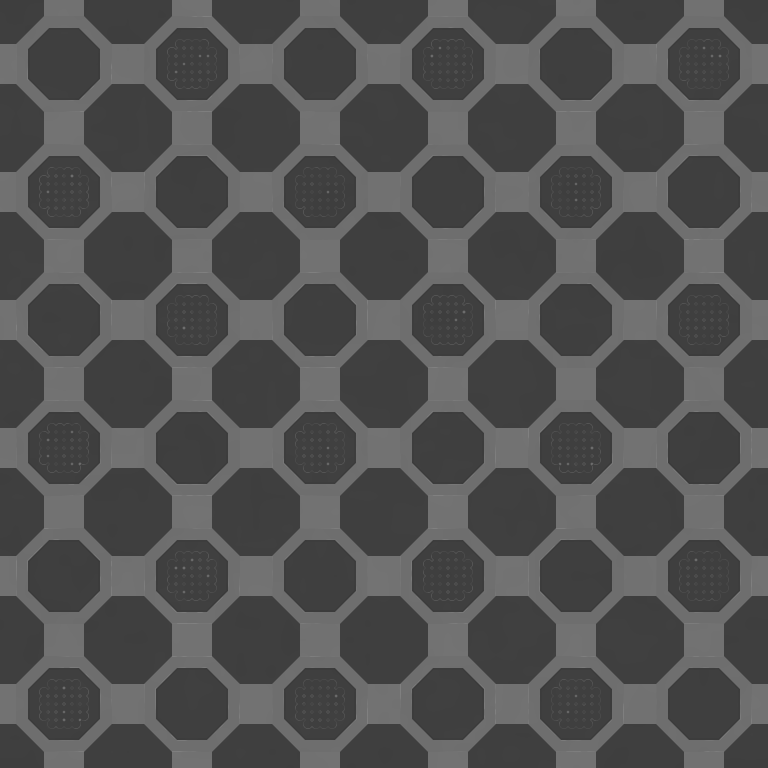
Write a Shadertoy shader that draws this pattern.

```glsl
// A 6 by 6 lattice of grey octagonal rings joined by straight bars over dark plates.
// Each cell is folded by symmetry and drawn with distance functions; every second
// ring holds a grate of packed discs. Wrapping value noise breaks up the fine edges.

const float CELLS = 6.0;   // repeats across and down
const float SIZE = 128.0;  // width of one cell in local units

float hash(vec2 p) {
    uvec2 u = uvec2(ivec2(p)) * uvec2(1597334673u, 3812015801u);
    uint h = (u.x ^ u.y) * 1597334673u;
    h = (h ^ (h >> 15u)) * 2246822519u;
    return float((h ^ (h >> 13u)) >> 8u) / 16777216.0;
}

// Value noise with a whole number of lattice cells, so it wraps
float noise(vec2 uv, float count) {
    vec2 i = floor(uv * count), f = fract(uv * count);
    f = f * f * (3.0 - 2.0 * f);
    vec2 a = mod(i, count), b = mod(i + 1.0, count);
    return mix(mix(hash(a), hash(vec2(b.x, a.y)), f.x),
               mix(hash(vec2(a.x, b.y)), hash(b), f.x), f.y);
}

float octagon(vec2 a, float radius) {
    return max(max(a.x, a.y), (a.x + a.y) * 0.7071) - radius;
}

// Six by six overlapping discs without the four corner ones
float discGrate(vec2 a) {
    vec2 centre = clamp(floor(a / 8.0) * 8.0 + 4.0, 4.0, 20.0);
    if (min(centre.x, centre.y) > 19.0)
        centre = a.x > a.y ? vec2(20.0, 12.0) : vec2(12.0, 20.0);
    return length(a - centre) - 4.5;
}

float cover(float d, float px) {
    return clamp(0.5 - d / px, 0.0, 1.0);
}

float line(float d, float halfWidth, float px) {
    return cover(abs(d) - halfWidth, px);
}

void mainImage(out vec4 fragColor, in vec2 fragCoord) {
    vec2 uv = fragCoord / iResolution.xy;
    float px = CELLS * SIZE / iResolution.y;
    vec2 cell = floor(uv * CELLS);
    vec2 q = (fract(uv * CELLS) - 0.5) * SIZE;
    vec2 a = abs(q);
    float along = max(a.x, a.y), across = min(a.x, a.y);

    // Shared wear: broken fine edges and soft mottling
    float broken = smoothstep(0.35, 0.75, noise(uv, 150.0));
    float patchy = smoothstep(0.3, 0.8, noise(uv, 30.0));
    float mottle = noise(uv, 48.0) + noise(uv, 12.0) - 1.0;

    // Rings and bars over the dark plates
    float ring = octagon(a, 48.0);
    float hole = octagon(a, 36.0);
    float frame = max(min(ring, across - 20.0), -hole);
    float metal = mix(0.446, 0.432, cover(ring, px)) + 0.006 * mottle;
    float grey = mix(0.247 + 0.005 * mottle, metal, cover(frame, px));

    // Light seams where bars meet rings, and glints on the inner rim
    float seam = line(along - 47.5, 0.35, px) * cover(across - 20.0, px);
    grey += 0.08 * seam * patchy * (0.4 + 0.6 * broken);
    grey += 0.07 * line(hole - 0.6, 0.3, px) * patchy * broken;
    grey -= 0.02 * line(hole + 1.0, 0.5, px);

    // Grates in alternate rings: scalloped outline, small gaps and rare sparks
    if (mod(cell.x + cell.y, 2.0) < 0.5) {
        float grate = discGrate(a);
        vec2 gap = floor(q / 8.0 + 0.5);
        float inner = step(max(abs(gap.x), abs(gap.y)), 2.5);
        float spark = step(0.93, hash(cell * 16.0 + gap + 8.0));
        grey += 0.12 * line(grate - 0.1, 0.25, px) * (0.45 + 0.55 * broken);
        grey += 0.22 * spark * inner * cover(length(q - gap * 8.0) - 0.8, px);
    }

    fragColor = vec4(vec3(grey), 1.0);
}
```
